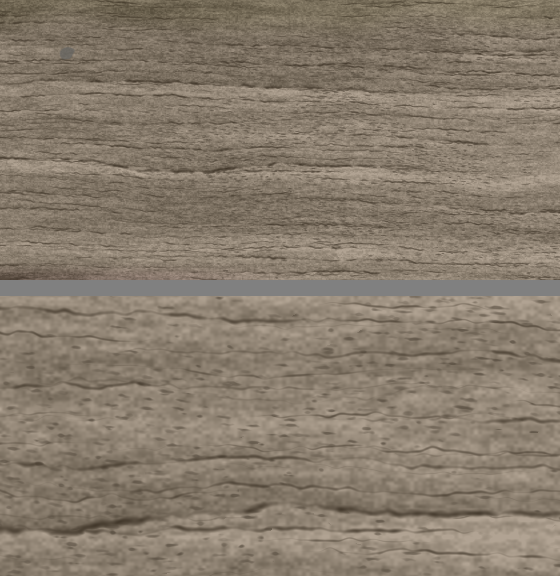
Top: the whole. Bottom: its middle third, enlarged.
Reproduce this texture procedurally as a Shadertoy shader.

```glsl
const vec3 DARK_WOOD = vec3(0.42, 0.378, 0.32);
const vec3 LIGHT_WOOD = vec3(0.64, 0.588, 0.525);
const vec3 CRACK_COLOR = vec3(0.25, 0.21, 0.16);
const vec3 PORE_COLOR = vec3(0.33, 0.29, 0.24);
const vec3 STAIN_COLOR = vec3(0.39, 0.39, 0.38);
const vec3 MOSS_TINT = vec3(0.98, 0.99, 0.94);
const vec3 PLUM_TINT = vec3(0.97, 0.93, 0.96);
const vec3 BAND_HEIGHTS = vec3(0.66, 0.38, 0.10);
const vec2 STAIN_POS = vec2(0.24, 0.81);
const vec2 PORE_CELL = vec2(0.038, 0.0115);
const float BASE_TONE = 0.48;
const float BAND_WIDTH = 0.035;
const float BAND_GAIN = 0.28;
const float CRACK_LAYERS = 4.0;
const float LIP_GAIN = 0.34;
const float GRAIN_GAIN = 0.42;

float hash(vec2 p) {
    vec3 q = fract(vec3(p.xyx) * 0.1031);
    q += dot(q, q.yzx + 33.33);
    return fract((q.x + q.y) * q.z);
}

float noise(vec2 p) {
    vec2 i = floor(p), f = fract(p);
    f = f * f * (3.0 - 2.0 * f);
    return mix(mix(hash(i), hash(i + vec2(1, 0)), f.x),
               mix(hash(i + vec2(0, 1)), hash(i + vec2(1, 1)), f.x), f.y);
}

// Noise centred on zero
float ripple(vec2 p) { return noise(p) - 0.5; }

// Bends the plane so the grain runs in gentle waves
vec2 bendGrain(vec2 p) {
    float bend = 0.040 * ripple(vec2(p.x * 1.6, p.y * 3.0 + 7.0));
    bend += 0.014 * ripple(vec2(p.x * 5.0, p.y * 9.0 + 31.0));
    return vec2(p.x, p.y + bend + 0.018 * (p.x - 1.0));
}

// x: crack coverage, y: lit lip below it minus the shade above it
vec2 cracks(vec2 g, float rows, float width, float seed, float aa) {
    float y = g.y * rows + seed * 0.37;
    float row = floor(y);
    vec2 key = vec2(row, seed);
    float start = 40.0 * hash(key);
    float center = 0.5 + 0.4 * (hash(key + 5.3) - 0.5);
    center += 0.20 * ripple(vec2(g.x * 4.0 + start, row + seed * 17.0));
    center += rows * 0.007 * ripple(vec2(g.x * 20.0 + start, row));
    center += rows * 0.005 * ripple(vec2(g.x * 70.0 + start, row + 9.0));
    float d = (fract(y) - center) / rows;
    float along = noise(vec2(g.x * (0.2 + 0.13 * rows) + start, row * 3.0 + seed));
    float presence = smoothstep(0.42, 0.85, along);
    float broken = smoothstep(0.2, 0.7, noise(vec2(g.x * 34.0 + start, row + seed)));
    float ragged = noise(g * vec2(110.0, 220.0) + seed * 5.0);
    float w = width * presence * (0.3 + 0.7 * broken + 0.6 * ragged);
    float core = presence * mix(0.25, 1.0, broken) * mix(0.7, 1.1, ragged);
    core *= 1.0 - smoothstep(0.0, 1.2 * w + 0.8 * aa, abs(d));
    float lip = sign(-d) * smoothstep(0.0, 2.0 * width, abs(d)) * exp(-abs(d) / (5.0 * width));
    return vec2(core, lip * presence * (1.0 - smoothstep(0.3, 0.5, abs(fract(y) - 0.5))));
}

// Short ragged dashes lying along the grain
float pores(vec2 g, float seed, float aa) {
    vec2 q = g / PORE_CELL;
    q.x += 9.0 * hash(vec2(floor(q.y), seed));
    vec2 id = floor(q) + seed * 57.0;
    vec2 jitter = vec2(hash(id + 1.7), hash(id + 8.1)) - 0.5;
    vec2 d = (fract(q) - 0.5 - jitter * vec2(0.4, 0.45)) * PORE_CELL;
    d.y += d.x * 0.06;
    vec2 radius = vec2(mix(0.003, 0.010, hash(id + 3.9)), 0.0018);
    float dist = (length(d / radius) - 1.0) * radius.y;
    dist += 0.0022 * ripple(g * vec2(180.0, 260.0));
    float patchy = smoothstep(0.35, 0.8, noise(g * vec2(2.5, 9.0) + 20.0));
    float chosen = step(hash(id + 6.2), mix(0.10, 0.62, patchy));
    float depth = mix(0.35, 1.0, hash(id + 4.4));
    return chosen * depth * (1.0 - smoothstep(-0.0016, 0.7 * aa, dist));
}

void mainImage(out vec4 fragColor, in vec2 fragCoord) {
    vec2 p = fragCoord / iResolution.y;
    float aa = 1.0 / iResolution.y;
    vec2 g = bendGrain(p);

    // Broad bands and weathering
    vec3 bandOffset = (vec3(g.y) - BAND_HEIGHTS) / BAND_WIDTH;
    float tone = BASE_TONE + BAND_GAIN * dot(exp(-bandOffset * bandOffset), vec3(1));
    float top = smoothstep(0.86, 0.98, p.y + 0.08 * ripple(p * 4.0));
    tone += 0.34 * ripple(p * vec2(1.6, 3.5)) + 0.12 * (p.x - 1.0) - 0.24 * top;

    // Fibres from wide streaks to fine grain
    tone += 0.36 * ripple(g * vec2(0.9, 15.0));
    tone += 0.30 * ripple(g * vec2(4.0, 55.0));
    tone += 0.36 * ripple(g * vec2(18.0, 130.0));
    tone += GRAIN_GAIN * ripple(p * vec2(90.0, 190.0));
    tone += GRAIN_GAIN * ripple(p * vec2(210.0, 250.0) + 60.0);

    // Cracks, wide and sparse to thin and dense
    float crack = 0.0;
    for (float i = 0.0; i < CRACK_LAYERS; i++) {
        float fineness = i / (CRACK_LAYERS - 1.0);
        float width = mix(0.0038, 0.0010, sqrt(fineness));
        vec2 c = cracks(g, 7.0 + 9.0 * i, width, i + 2.0, aa);
        crack = max(crack, c.x * mix(0.9, 0.6, fineness));
        tone += LIP_GAIN * c.y / (1.0 + i);
    }

    vec3 color = mix(DARK_WOOD, LIGHT_WOOD, clamp(tone, -0.3, 1.25));
    float poreFade = mix(0.3, 0.72, smoothstep(0.1, 0.9, p.x)) * (1.0 - 0.7 * top);
    color = mix(color, PORE_COLOR, poreFade * max(pores(g, 1.0, aa), pores(g + 0.0057, 2.0, aa)));
    color = mix(color, CRACK_COLOR, clamp(crack, 0.0, 1.0));

    // Moss at the top, plum cast in the lower left, one grey stain
    color *= mix(vec3(1), MOSS_TINT, top);
    float plum = (1.0 - smoothstep(0.0, 0.07, p.y)) * (1.0 - smoothstep(0.5, 1.2, p.x));
    color *= mix(vec3(1), PLUM_TINT, plum);
    float stain = length((p - STAIN_POS) * vec2(1.0, 1.2)) + 0.022 * ripple(p * 45.0);
    color = mix(color, STAIN_COLOR, 0.7 * (1.0 - smoothstep(0.016, 0.025, stain)));

    fragColor = vec4(color, 1.0);
}
```
